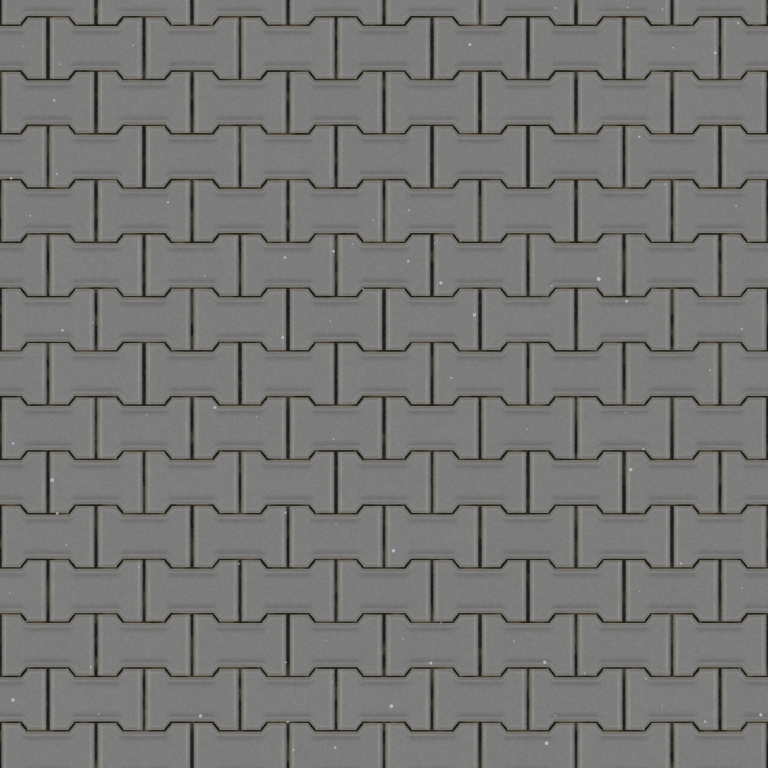
Reproduce this texture procedurally as a WebGL 2 fragment shader.

```glsl
#version 300 es
precision highp float;
// Grey bone-shaped interlocking paving blocks with dark sandy joints and pale specks.

#define COLUMNS 8.0        // blocks across the canvas
#define PITCH 0.5653       // row height in block widths
#define FIRST_EDGE 0.219   // first row edge below the top, in block widths
#define NOTCH 0.044        // half depth of the stepped edge
#define RAMP 0.037         // half width of the slanted step
#define BED_JOINT 0.0085   // half width of joints between rows
#define SIDE_JOINT 0.0165  // half width of joints within a row
#define GRAIN 0.034        // strength of the concrete grain
#define SPECK_CELLS 20.0   // speck grid across the canvas
#define SPECK_SHARE 0.2    // share of cells holding a speck

uniform vec2 u_resolution;
out vec4 outColor;

const vec3 CONCRETE = vec3(0.489, 0.489, 0.488);
const vec3 RIDGE = vec3(0.565, 0.558, 0.54);
const vec3 SAND = vec3(0.47, 0.44, 0.38);
const vec3 JOINT = vec3(0.12, 0.125, 0.09);
const vec3 JOINT_BROWN = vec3(0.30, 0.26, 0.21);
const vec3 SPECK = vec3(0.72, 0.73, 0.74);

float hash(vec2 cell) {
  uvec2 q = uvec2(ivec2(cell)) * uvec2(1597u, 3571u);
  uint n = (q.x ^ (q.y << 9)) * 747796u + 28913u;
  n = (n ^ (n >> 15)) * 277803u;
  n = (n ^ (n >> 13)) * 195613u;
  return float((n ^ (n >> 16)) & 65535u) / 65535.0;
}

float noise(vec2 p) {
  vec2 i = floor(p), f = fract(p);
  f = f * f * (3.0 - 2.0 * f);
  vec2 e = vec2(1.0, 0.0);
  return mix(mix(hash(i), hash(i + e), f.x),
             mix(hash(i + e.yx), hash(i + e.xx), f.x), f.y);
}

float segment(vec2 p, vec2 a, vec2 b) {
  vec2 ab = b - a;
  return length(p - a - ab * clamp(dot(p - a, ab) / dot(ab, ab), 0.0, 1.0));
}

// Distance to the nearest side joint of a row; alternate rows shift by half.
float sideDistance(float x, float row) {
  return abs(fract(x + 0.5 * mod(row, 2.0)) - 0.5);
}

// Distance to the stepped edge, folded about the side joint of the row below.
float edgeDistance(vec2 p) {
  vec2 a = vec2(0.25 - RAMP, -NOTCH), b = vec2(0.25 + RAMP, NOTCH);
  return min(segment(p, a, b),
             min(segment(p, vec2(0.0, -NOTCH), a), segment(p, b, vec2(0.5, NOTCH))));
}

float band(float d, float center, float width) {
  float t = (d - center) / width;
  return exp(-t * t);
}

float specks(vec2 uv, float px) {
  vec2 cell = floor(uv * SPECK_CELLS);
  vec2 center = 0.15 + 0.7 * vec2(hash(cell + 31.0), hash(cell + 67.0));
  float size = hash(cell + 113.0);
  float radius = mix(0.001, 0.0025, size * size);
  float d = length(fract(uv * SPECK_CELLS) - center) / SPECK_CELLS;
  float present = step(hash(cell + 7.0), SPECK_SHARE);
  return present * mix(0.55, 1.0, size) * (1.0 - smoothstep(radius - 0.7 * px, radius + 0.7 * px, d));
}

void main() {
  vec2 uv = gl_FragCoord.xy / u_resolution;
  float px = COLUMNS / min(u_resolution.x, u_resolution.y);
  vec2 p = vec2(uv.x, 1.0 - uv.y) * COLUMNS;

  // Nearest row edge and the row that owns this point
  float edge = floor((p.y - FIRST_EDGE) / PITCH + 0.5);
  vec2 local = vec2(sideDistance(p.x, edge), p.y - FIRST_EDGE - edge * PITCH);
  float ramp = clamp((local.x - 0.25) / RAMP, -1.0, 1.0);
  bool below = local.y > NOTCH * ramp;
  float row = below ? edge : edge - 1.0;
  float bed = edgeDistance(local);
  float side = sideDistance(p.x, row);
  vec2 shifted = vec2(p.x + 0.5 * mod(row, 2.0), row);
  vec2 block = floor(shifted + vec2(0.5, 0.0));
  vec2 jointId = floor(shifted);

  // Concrete face: fine grain and a slight tone per block
  float grain = 0.8 * noise(uv * 512.0 - 0.5) + 0.2 * noise(uv * 256.0 + 19.0) - 0.5;
  vec3 color = CONCRETE + GRAIN * grain + 0.006 * (hash(block) - 0.5);

  // Soft shade by the waist, worn bevel and pale inner ridge
  float wear = noise(p * vec2(7.0, 9.0) + 40.0);
  float waist = smoothstep(0.2, 0.3, below ? local.x : 0.5 - local.x);
  color -= 0.05 * waist * band(bed, 0.07, 0.032);
  color -= 0.05 * max(band(side, 0.028, 0.013), 0.8 * band(bed, 0.028, 0.011));
  float ridge = max(band(side, 0.053, 0.015), 0.55 * band(bed, 0.045, 0.012));
  color = mix(color, RIDGE, ridge * (0.4 + 0.5 * wear));
  float rim = band(bed, 0.018, 0.009) * (below ? 0.8 : 0.5);
  color = mix(color, SAND, rim * (0.3 + 0.7 * wear));

  // Row joints thin out on flats and stay dark on the slanted steps
  float slant = 1.0 - smoothstep(0.8, 1.0, abs(ramp));
  float bedFill = noise(p * vec2(5.0, 9.0) + 90.0);
  float bedWidth = BED_JOINT * (0.75 + 0.4 * bedFill + 0.4 * slant);
  float bedMask = 1.0 - smoothstep(-0.7 * px, 0.7 * px, bed - bedWidth);
  float bedBrown = 0.9 * (1.0 - slant) * smoothstep(0.3, 0.85, noise(p * 8.0 + 150.0));
  color = mix(color, mix(JOINT, JOINT_BROWN, bedBrown) + 0.08 * grain, bedMask);

  // Side joints are wider, with a few partly filled by brown sand
  float age = hash(jointId + 211.0);
  float sideWidth = SIDE_JOINT * mix(0.9, 1.1, age);
  float sideMask = 1.0 - smoothstep(-0.7 * px, 0.7 * px, side - sideWidth);
  float sideBrown = 0.75 * smoothstep(0.3, 0.9, noise(p * 9.0 + 260.0) + 0.4 * (0.4 - age));
  color = mix(color, mix(JOINT, JOINT_BROWN, sideBrown) + 0.08 * grain, sideMask);

  color = mix(color, SPECK, specks(uv, px / COLUMNS));
  outColor = vec4(color, 1.0);
}
```
